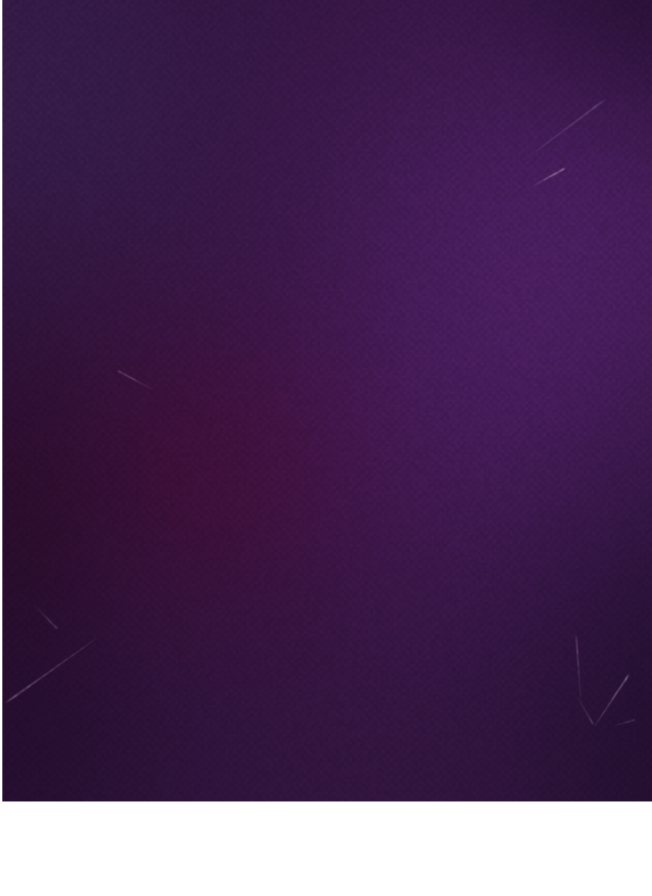
This background is drawn by a WebGL 2 fragment shader. Its source:

```glsl
#version 300 es
precision highp float;
// A dark violet woven panel on a white page, with a few pale scratches.
// Soft Gaussian glows tint a flat base; a diagonal lattice and value noise
// give the cloth, and tapered line segments draw the scratches.

uniform vec2 u_resolution;
out vec4 fragColor;

// All lengths are fractions of the canvas height.
const vec3 PAGE = vec3(1.0);
const vec3 BASE = vec3(0.195, 0.080, 0.245);
const vec3 SCRATCH_COLOR = vec3(0.62, 0.48, 0.64);
const vec2 PANEL_CORNER = vec2(0.0026, 0.1055);
const float WEAVE_PERIOD = 0.0092;
const float WEAVE_DEPTH = 0.035;
const float GRAIN_SCALE = 340.0;
const float GRAIN_DEPTH = 0.11;
const float SCRATCH_WIDTH = 0.0011;
const float TAU = 6.2831853;

// Each scratch runs from its bright end (xy) to its faint end (zw).
const int SCRATCHES = 9;
const vec4 SCRATCH[SCRATCHES] = vec4[](
  vec4(0.678, 0.891, 0.586, 0.822), vec4(0.632, 0.813, 0.596, 0.793),
  vec4(0.130, 0.587, 0.169, 0.566), vec4(0.004, 0.214, 0.107, 0.287),
  vec4(0.065, 0.297, 0.039, 0.324), vec4(0.643, 0.293, 0.648, 0.219),
  vec4(0.703, 0.249, 0.664, 0.190), vec4(0.663, 0.190, 0.645, 0.221),
  vec4(0.710, 0.197, 0.686, 0.190));
const float STRENGTH[SCRATCHES] = float[](
  0.38, 0.85, 0.48, 0.55, 0.32, 0.38, 0.70, 0.30, 0.30);

float hash(vec2 p) {
  vec3 q = fract(p.xyx * 0.1031);
  q += dot(q, q.yzx + 33.33);
  return fract((q.x + q.y) * q.z);
}

float noise(vec2 p) {
  vec2 i = floor(p), f = fract(p);
  f = f * f * (3.0 - 2.0 * f);
  float low = mix(hash(i), hash(i + vec2(1, 0)), f.x);
  float high = mix(hash(i + vec2(0, 1)), hash(i + vec2(1, 1)), f.x);
  return mix(low, high, f.y);
}

float glow(vec2 p, vec2 center, vec2 radius) {
  vec2 d = (p - center) / radius;
  return exp(-dot(d, d));
}

// Broad light and shade across the panel
vec3 panelTint(vec2 p) {
  vec3 c = BASE;
  c += vec3(0.085, 0.035, 0.115) * glow(p, vec2(0.638, 0.740), vec2(0.30));
  c += vec3(0.030, 0.008, 0.040) * glow(p, vec2(0.500, 0.500), vec2(0.22, 0.25));
  c += vec3(0.010, 0.028, 0.036) * glow(p, vec2(0.030, 0.900), vec2(0.20));
  c += vec3(0.035, -0.022, -0.030) * glow(p, vec2(0.240, 0.480), vec2(0.17));
  c -= vec3(0.030, 0.025, 0.060) * glow(p, vec2(0.000, 0.430), vec2(0.13, 0.22));
  c -= vec3(0.045, 0.020, 0.050) * glow(p, vec2(0.000, 0.120), vec2(0.20));
  c -= vec3(0.060, 0.020, 0.060) * glow(p, vec2(0.760, 0.180), vec2(0.18, 0.30));
  c -= vec3(0.065, 0.028, 0.075) * glow(p, vec2(0.740, 1.020), vec2(0.17));
  return c;
}

// Diagonal lattice with small raised knots
float weave(vec2 p) {
  vec2 wave = cos(p * TAU / WEAVE_PERIOD);
  float knot = wave.x * wave.y;
  return knot + 0.5 * knot * knot - 0.125;
}

// Tapered stroke, broken up along its length
float scratch(vec2 p, vec4 s, float px) {
  vec2 along = s.zw - s.xy;
  float t = clamp(dot(p - s.xy, along) / dot(along, along), 0.0, 1.0);
  float dist = length(p - s.xy - along * t);
  float width = SCRATCH_WIDTH * mix(1.3, 0.6, t);
  float line = 1.0 - smoothstep(0.0, width + px, dist);
  float fade = smoothstep(0.0, 0.12, t) * mix(1.0, 0.15, t);
  return line * fade * mix(0.5, 1.2, noise(p * 220.0));
}

void main() {
  float px = 1.0 / u_resolution.y;
  vec2 p = gl_FragCoord.xy * px;

  // Cloth
  vec3 color = panelTint(p);
  float grain = noise(p * GRAIN_SCALE) - 0.5;
  color *= 1.0 + WEAVE_DEPTH * weave(p) + GRAIN_DEPTH * grain;

  // Scratches
  float marks = 0.0;
  for (int i = 0; i < SCRATCHES; i++) {
    marks = max(marks, STRENGTH[i] * scratch(p, SCRATCH[i], px));
  }
  color = mix(color, SCRATCH_COLOR, min(marks, 1.0));

  // Page showing at the left and bottom
  vec2 inside = clamp((p - PANEL_CORNER) / px + 0.5, 0.0, 1.0);
  color = mix(PAGE, color, inside.x * inside.y);
  fragColor = vec4(color, 1.0);
}
```
